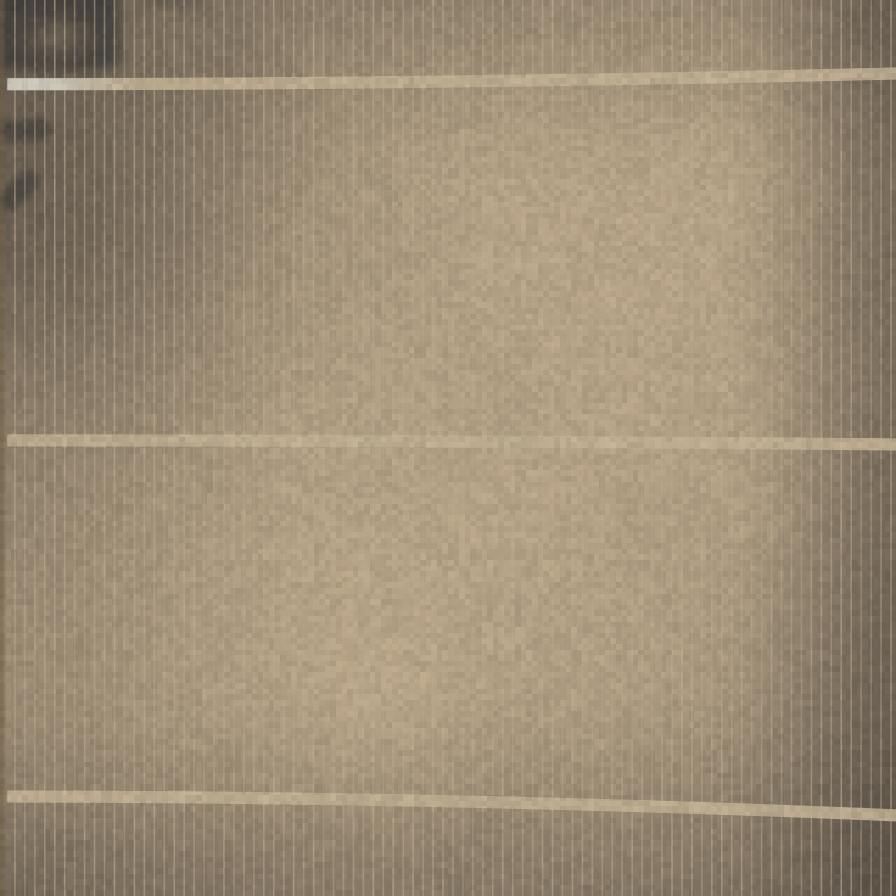
Give the GLSL for this texture, as a WebGL 1 fragment shader.

```glsl
precision highp float;
// Tan solar cell: fine vertical fingers, three bowed busbars, blocky grain and soft uneven light.
uniform vec2 u_resolution;

const float FINGERS = 90.0;          // thin lines across
const float FINGER_HALF = 0.0009;
const float FINGER_ALPHA = 0.55;
const float BAR_HALF = 0.0068;
const float BAR_FIRST = 0.111;       // height of the lowest busbar
const float BAR_STEP = 0.3975;
const float BOW_FIRST = -0.021;      // bend of the lowest busbar
const float BOW_STEP = 0.0165;
const float MARGIN = 0.008;          // bare strip at the left
const float GRAIN_CELLS = 160.0;
const float GRAIN_AMOUNT = 0.13;

const vec3 SHADE = vec3(0.22, 0.20, 0.185);
const vec3 TAN = vec3(0.71, 0.635, 0.525);
const vec3 FINGER_COLOR = vec3(0.71, 0.65, 0.555);
const vec3 BAR_COLOR = vec3(0.735, 0.67, 0.56);
const vec3 GLINT_COLOR = vec3(0.82, 0.81, 0.76);
const vec3 SMUDGE_COLOR = vec3(0.22, 0.215, 0.21);
const vec3 MARGIN_COLOR = vec3(0.43, 0.37, 0.27);

float hash(vec2 p) {
  vec3 q = fract(p.xyx * vec3(0.1031, 0.1030, 0.0973));
  q += dot(q, q.yzx + 33.33);
  return fract((q.x + q.y) * q.z);
}

float valueNoise(vec2 p) {
  vec2 i = floor(p), f = fract(p);
  f = f * f * (3.0 - 2.0 * f);
  return mix(mix(hash(i), hash(i + vec2(1.0, 0.0)), f.x),
             mix(hash(i + vec2(0.0, 1.0)), hash(i + vec2(1.0, 1.0)), f.x), f.y);
}

float blob(vec2 p, vec2 center, vec2 radius) {
  vec2 d = (p - center) / radius;
  return exp(-dot(d, d));
}

float capsule(vec2 p, vec2 a, vec2 b) {
  vec2 d = b - a;
  return length(p - a - d * clamp(dot(p - a, d) / dot(d, d), 0.0, 1.0));
}

// Pixel coverage of a band of the given half width
float band(float dist, float halfWidth, float px) {
  return clamp(0.5 + (halfWidth - abs(dist)) / px, 0.0, 1.0);
}

// Bright middle falling off to the edges and the upper left
float lightLevel(vec2 p) {
  float light = 1.0 - 0.30 * smoothstep(0.78, 1.05, p.y);
  light *= 1.0 - 0.50 * smoothstep(0.80, 1.02, p.x);
  light *= 1.0 - 0.40 * (1.0 - smoothstep(-0.05, 0.25, p.y));
  light *= 1.0 - 0.22 * (1.0 - smoothstep(0.0, 0.4, p.x));
  light *= 1.0 - 0.50 * blob(p, vec2(0.0, 0.80), vec2(0.33, 0.26));
  light *= 1.0 - 0.25 * blob(p, vec2(1.0, 0.12), vec2(0.28));
  return light * (0.97 + 0.06 * valueNoise(p * 7.0));
}

// Dark stains in the upper left corner
float smudges(vec2 p) {
  vec2 box = abs(p - vec2(0.04, 0.975)) - vec2(0.075, 0.035);
  float patchDist = length(max(box, 0.0));
  float dark = 1.0 - smoothstep(0.004, 0.032, patchDist);
  dark *= 1.0 - 0.85 * blob(p, vec2(0.062, 0.957), vec2(0.038, 0.024));
  float streak = min(capsule(p, vec2(-0.01, 0.853), vec2(0.045, 0.855)),
                     capsule(p, vec2(0.008, 0.776), vec2(0.032, 0.797)));
  dark = max(dark, 0.7 * (1.0 - smoothstep(0.004, 0.019, streak)));
  return max(dark, 0.4 * blob(p, vec2(0.195, 1.0), vec2(0.03, 0.012)));
}

void main() {
  vec2 p = gl_FragCoord.xy / u_resolution;
  vec2 px = 1.0 / u_resolution;

  // Lit and stained surface
  vec3 color = mix(SHADE, TAN, lightLevel(p));
  color = mix(color, SMUDGE_COLOR, 0.8 * smudges(p));

  // Fingers, each of its own strength
  float column = floor(p.x * FINGERS);
  float fingerDist = (fract(p.x * FINGERS) - 0.5) / FINGERS;
  float strength = FINGER_ALPHA * (0.8 + 0.4 * hash(vec2(column, 7.0)));
  float inside = smoothstep(MARGIN - px.x, MARGIN + px.x, p.x);
  color = mix(color, FINGER_COLOR, inside * strength * band(fingerDist, FINGER_HALF, px.x));
  color = mix(color, MARGIN_COLOR, 0.6 * (1.0 - smoothstep(0.002, MARGIN, p.x)));

  // Busbars
  float glint = blob(p, vec2(0.04, 0.906), vec2(0.07, 0.03));
  vec3 barColor = mix(BAR_COLOR, GLINT_COLOR, glint);
  for (int i = 0; i < 3; i++) {
    float n = float(i);
    float barY = BAR_FIRST + BAR_STEP * n + (BOW_FIRST + BOW_STEP * n) * p.x * p.x;
    color = mix(color, barColor, 0.92 * inside * band(p.y - barY, BAR_HALF, px.y));
  }

  // Square grain at two sizes
  vec2 cell = p * GRAIN_CELLS;
  float grain = 0.7 * hash(floor(cell)) + 0.3 * hash(floor(cell * 0.5) + 311.0) - 0.5;
  color *= 1.0 + GRAIN_AMOUNT * grain;

  gl_FragColor = vec4(color, 1.0);
}
```
